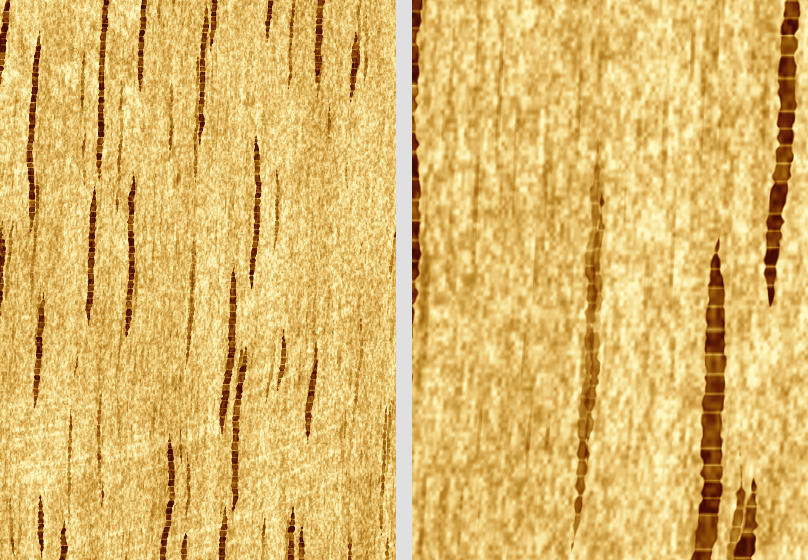
Left, the full canvas; right, a detail of the centre.
Reproduce this texture procedurally as a Shadertoy shader.

```glsl
// Pale golden timber cut along the grain: speckled fibres, curved saw marks
// and long dark vessels divided into beads. Fibres are stretched value noise,
// saw marks are noise over circle radii, vessels are scattered in jittered cells.

float hash(vec2 p) {
    vec3 q = fract(p.xyx * 0.1031);
    q += dot(q, q.yzx + 33.33);
    return fract((q.x + q.y) * q.z);
}

float noise(vec2 p) {
    vec2 i = floor(p), f = fract(p);
    f *= f * (3.0 - 2.0 * f);
    return mix(mix(hash(i), hash(i + vec2(1, 0)), f.x),
               mix(hash(i + vec2(0, 1)), hash(i + vec2(1, 1)), f.x), f.y);
}

float ramp(float a, float b, float x) { return clamp((x - a) / (b - a), 0.0, 1.0); }

// Tone to wood colour, from vessel brown to pale straw
vec3 woodColour(float tone) {
    vec3 c = mix(vec3(0.24, 0.04, 0.01), vec3(0.38, 0.11, 0.02), ramp(0.0, 0.11, tone));
    c = mix(c, vec3(0.58, 0.33, 0.03), ramp(0.11, 0.33, tone));
    c = mix(c, vec3(0.75, 0.55, 0.18), ramp(0.33, 0.55, tone));
    c = mix(c, vec3(0.85, 0.67, 0.32), ramp(0.55, 0.67, tone));
    c = mix(c, vec3(0.91, 0.76, 0.43), ramp(0.67, 0.76, tone));
    c = mix(c, vec3(0.96, 0.86, 0.56), ramp(0.76, 0.86, tone));
    return mix(c, vec3(1.0, 0.97, 0.76), ramp(0.86, 1.0, tone));
}

// Thin bright scratches along circles around a centre
float sawMarks(vec2 p, vec2 centre, float pitch) {
    vec2 v = p - centre;
    float r = length(v) + 0.006 * noise(p * 9.0);
    float along = atan(v.x, -v.y) * 7.0;
    float line = noise(vec2(r / pitch, along));
    return smoothstep(0.55, 0.95, line) - 0.35 * smoothstep(0.5, 0.1, line) * 0.5;
}

// One layer of vessels; each cell may hold one
float addVessels(float tone, vec2 p, float layer, float soft) {
    bool faint = layer > 1.5;
    vec2 size = faint ? vec2(0.071, 0.31) : vec2(0.088, 0.43);
    vec2 q = p + layer * vec2(0.137, 0.19);
    q.x -= 0.05 * p.y;
    q.x += 0.014 * noise(p * vec2(4, 8)) + 0.004 * noise(p * vec2(8, 45));

    // Stagger the columns, then find the cell
    float column = floor(q.x / size.x);
    q.y += size.y * hash(vec2(column, layer * 17.0 + 3.0));
    vec2 id = vec2(column, floor(q.y / size.y));
    vec2 seed = id + layer * 31.0 + 60.0;
    if (hash(seed) > (faint ? 0.6 : 0.5)) return tone;

    // Place and shape
    float halfLength = size.y * mix(0.09, 0.46, hash(seed + 7.3));
    vec2 local = q - (id + 0.5) * size;
    local.x -= (hash(seed + 13.7) - 0.5) * 0.55 * size.x;
    local.y -= (hash(seed + 21.1) - 0.5) * (size.y - 2.0 * halfLength);
    float bead = local.y / 0.0125 + 0.9 * noise(vec2(p.y * 50.0, column));
    float seam = abs(fract(bead) - 0.5) * 2.0;
    float width = faint ? 0.0028 : mix(0.0044, 0.0062, hash(seed + 4.9));
    float taper = sqrt(ramp(halfLength, halfLength - 0.05, abs(local.y)));
    width = mix(-0.004, width, taper) - 0.0009 * seam * seam;
    float d = abs(local.x) - width + 0.0024 * (noise(p * 260.0) - 0.5);

    // Dark beads, paler seams, uneven filling
    float inside = mix(0.03, 0.33, hash(vec2(floor(bead), seed.x + seed.y)));
    inside += 0.28 * smoothstep(0.72, 1.0, seam);
    inside += 0.3 * (noise(p * vec2(330, 240)) - 0.5);
    inside -= 0.12 * smoothstep(-0.002, 0.0, d);
    float amount = 1.0 - smoothstep(-soft, soft, d);
    if (faint) amount *= 0.25 + 0.6 * noise(vec2(p.y * 38.0, seed.x));
    return mix(tone, max(inside, 0.02), amount);
}

void mainImage(out vec4 fragColor, in vec2 fragCoord) {
    vec2 p = fragCoord / iResolution.y;
    vec2 grain = vec2(p.x - 0.05 * p.y + 0.006 * noise(p * vec2(5, 6)), p.y);

    // Broad bands, fibre streaks and fine speckle
    float tone = 0.748;
    tone += 0.11 * (noise(grain * vec2(17, 1.3)) - 0.5);
    tone += 0.06 * (noise(p * 5.0 + 9.0) - 0.5);
    tone += 0.15 * (noise(grain * vec2(150, 9)) - 0.5);
    tone += 0.30 * (noise(grain * vec2(350, 150)) - 0.5);
    tone += 0.24 * (noise(grain * vec2(480, 370) + 50.0) - 0.5);

    // Short dark fibres gathered in some bands
    float fibre = smoothstep(0.68, 0.95, noise(grain * vec2(270, 22) + 20.0));
    tone -= 0.17 * fibre * smoothstep(0.3, 0.75, noise(grain * vec2(14, 2.5) + 5.0));

    // Slanting saw marks low down, tight arcs in the upper left
    float patches = smoothstep(0.25, 0.8, noise(p * vec2(4, 5) + 3.0));
    float low = 0.3 + 0.7 * smoothstep(0.65, 0.2, p.y - 0.25 * p.x);
    tone += 0.10 * patches * low * sawMarks(p, vec2(-0.15, 1.75), 0.0055);
    float corner = smoothstep(0.34, 0.2, length(p - vec2(0.03, 0.9)));
    tone += 0.13 * corner * sawMarks(p, vec2(-0.02, 0.76), 0.011);

    // Two layers of full vessels and two of faint ones
    float soft = max(0.0009, 0.6 / iResolution.y);
    for (float layer = 3.0; layer >= 0.0; layer--)
        tone = addVessels(tone, p, layer, soft);

    fragColor = vec4(woodColour(tone), 1.0);
}
```
